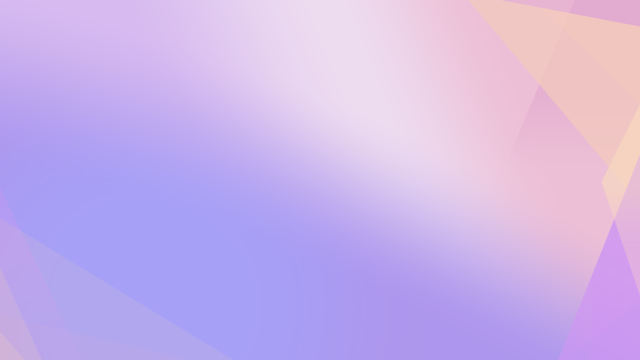
Write a Shadertoy shader that draws this background.

```glsl
const vec3 LILAC = vec3(0.84, 0.73, 0.94);
const vec3 PEARL = vec3(0.93, 0.86, 0.94);
const vec3 ROSE = vec3(0.93, 0.75, 0.84);
const vec3 PERIWINKLE = vec3(0.65, 0.63, 0.97);
const vec3 VIOLET = vec3(0.68, 0.59, 0.93);
const vec3 MAUVE = vec3(0.88, 0.66, 0.81);
const vec3 PEACH = vec3(0.95, 0.79, 0.74);
const vec3 CREAM = vec3(0.97, 0.85, 0.75);
const vec3 ORCHID = vec3(0.81, 0.59, 0.95);

// Soft mask for the area to the left of the ray from a to b
float leftOf(vec2 p, vec2 a, vec2 b, float blur) {
    vec2 dir = normalize(b - a);
    float dist = dot(p - a, vec2(-dir.y, dir.x));
    return smoothstep(-blur, blur, dist);
}

vec3 tint(vec3 base, vec3 paint, float amount) {
    return mix(base, paint, clamp(amount, 0.0, 1.0));
}

// Pale upper sweep melting into a blue lower sweep along a curved slope
vec3 backdrop(vec2 p) {
    float along = p.x - 0.4 * (1.0 - p.y);
    vec3 upper = mix(LILAC, PEARL, smoothstep(0.3, 0.9, along));
    upper = mix(upper, ROSE, smoothstep(0.92, 1.35, along));

    float coolness = length(p - vec2(0.4, 0.15));
    vec3 lower = mix(PERIWINKLE, VIOLET, smoothstep(0.2, 0.8, coolness));

    float slope = 0.79 - 0.25 * p.x - 0.09 * p.x * p.x;
    return mix(upper, lower, smoothstep(-0.26, 0.25, slope - p.y));
}

// Overlapping warm sheets in the upper right
vec3 warmSheets(vec3 col, vec2 p, float blur) {
    float fold = leftOf(p, vec2(1.597, 1.0), vec2(1.417, 0.572), blur);
    col = tint(col, MAUVE, 0.75 * fold * smoothstep(0.5, 0.82, p.y));

    float diagonal = leftOf(p, vec2(1.301, 1.0), vec2(1.778, 0.433), blur);
    float belowRim = leftOf(p, vec2(1.778, 0.926), vec2(1.389, 1.0), blur);
    col = tint(col, MAUVE, 0.5 * diagonal * (1.0 - belowRim));
    col = tint(col, PEACH, 0.75 * diagonal * belowRim);

    float outer = leftOf(p, vec2(1.481, 1.0), vec2(1.778, 0.711), blur);
    return tint(col, PEACH, 0.5 * outer * belowRim);
}

// Orchid wedge on the right edge, crossed by a pale pointed sheet
vec3 orchidWedge(vec3 col, vec2 p, float blur) {
    float wedge = leftOf(p, vec2(1.778, 0.572), vec2(1.551, 0.0), blur);
    col = tint(col, ORCHID, wedge * mix(0.65, 0.85, smoothstep(0.0, 0.3, p.y)));

    float inner = leftOf(p, vec2(1.648, 0.213), vec2(1.639, 0.0), blur);
    float lowFade = 1.0 - smoothstep(0.1, 0.3, p.y);
    col = tint(col, ORCHID, 0.6 * inner * wedge * lowFade);
    float corner = leftOf(p, vec2(1.58, 0.0), vec2(1.778, 0.167), blur);
    col = tint(col, VIOLET, 0.12 * (1.0 - corner) * wedge);

    vec2 tip = vec2(1.671, 0.495);
    float point = leftOf(p, vec2(1.778, 0.711), tip, blur)
                * leftOf(p, tip, vec2(1.778, 0.178), blur);
    vec3 pale = mix(ROSE, CREAM, smoothstep(0.3, 0.5, p.y));
    return tint(col, pale, point * mix(0.7, 0.55, wedge));
}

// Thin sheets fanning out of the lower left corner
vec3 cornerFan(vec3 col, vec2 p, float blur) {
    float steep = leftOf(p, vec2(0.231, 0.0), vec2(0.0, 0.479), blur);
    col = tint(col, ORCHID, steep * mix(0.1, 0.3, smoothstep(0.0, 0.35, p.y)));
    float wide = leftOf(p, vec2(0.648, 0.0), vec2(0.0, 0.394), blur);
    col = tint(col, PEACH, 0.15 * wide);
    float narrow = leftOf(p, vec2(0.116, 0.0), vec2(0.0, 0.259), blur);
    col = tint(col, PEACH, 0.2 * narrow);
    float low = leftOf(p, vec2(0.532, 0.0), vec2(0.0, 0.125), blur);
    col = tint(col, MAUVE, 0.1 * low);
    float tip = leftOf(p, vec2(0.069, 0.0), vec2(0.0, 0.079), blur);
    return tint(col, PEACH, 0.25 * tip);
}

void mainImage(out vec4 fragColor, in vec2 fragCoord) {
    // Canvas height is one unit, its width 16/9
    vec2 p = fragCoord / iResolution.xy * vec2(16.0 / 9.0, 1.0);
    float blur = 0.8 / iResolution.y;

    vec3 col = backdrop(p);
    col = warmSheets(col, p, blur);
    col = orchidWedge(col, p, blur);
    col = cornerFan(col, p, blur);
    fragColor = vec4(col, 1.0);
}
```
